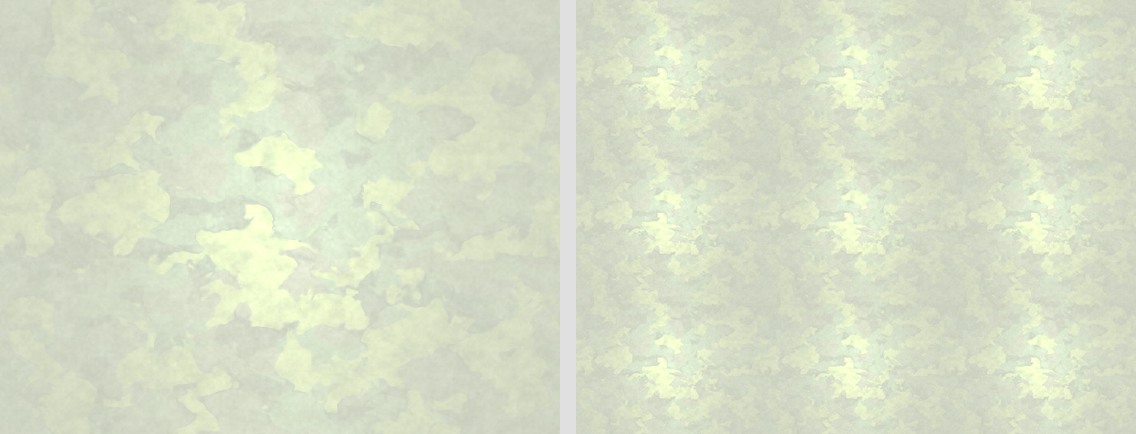
Left: one tile. Right: repeated 3 by 3.
A Shadertoy shader for this pattern:

```glsl
const vec3 HAZE  = vec3(0.782, 0.796, 0.736);
const vec3 SAGE  = vec3(0.885, 0.940, 0.835);
const vec3 BEIGE = vec3(0.893, 0.910, 0.825);
const vec3 GRAY  = vec3(0.820, 0.845, 0.780);
const vec3 LIME  = vec3(0.955, 1.000, 0.815);
const float PI = 3.14159265;

float hash(vec2 cell, float seed) {
    vec3 p = fract(vec3(cell.xyx + seed * 7.3) * vec3(0.1031, 0.1030, 0.0973));
    p += dot(p, p.yzx + 33.33);
    return fract((p.x + p.y) * p.z);
}

// Value noise that wraps after a whole number of cells
float wrapNoise(vec2 uv, vec2 cells, float seed) {
    vec2 p = uv * cells;
    vec2 i = floor(p), f = p - i;
    vec2 a = mod(i, cells), b = mod(i + 1.0, cells);
    f = f * f * (3.0 - 2.0 * f);
    return mix(mix(hash(a, seed), hash(vec2(b.x, a.y), seed), f.x),
               mix(hash(vec2(a.x, b.y), seed), hash(b, seed), f.x), f.y);
}

float layeredNoise(vec2 uv, vec2 cells, float seed) {
    float sum = 0.0, weight = 0.56;
    for (int k = 0; k < 4; k++) {
        sum += weight * wrapNoise(uv, cells, seed + float(k));
        cells *= 2.0;
        weight *= 0.48;
    }
    return sum / 1.02;
}

// Bends the domain so that patch outlines curl and grow lobes
vec2 curl(vec2 uv, vec2 cells, float amount, float seed) {
    vec2 bend = vec2(wrapNoise(uv, cells, seed), wrapNoise(uv, cells, seed + 5.0));
    return uv + amount * (bend - 0.5);
}

float patchMask(float field, float level, float softness) {
    return smoothstep(level - softness, level + softness, field);
}

// Bright centre fading smoothly towards every edge
float centreGlow(vec2 uv) {
    vec2 s = sin(PI * (uv - 0.5));
    return exp(-dot(s * s, vec2(1.8, 0.8)));
}

vec3 camouflage(vec2 uv, float wear) {
    vec2 bent = curl(uv, vec2(28.0, 26.0), 0.035, 3.0);
    float beige = layeredNoise(bent, vec2(11.0, 13.0), 11.0);
    float gray = layeredNoise(bent, vec2(17.0, 19.0), 23.0);
    float lime = layeredNoise(bent, vec2(15.0, 14.0), 41.0);

    vec3 color = mix(SAGE, BEIGE, 0.85 * patchMask(beige, 0.52, 0.04));
    color = mix(color, GRAY, 0.6 * patchMask(gray, 0.61, 0.05));

    // Thin broken shadows along some of the patch outlines
    float shadow = 1.0 - smoothstep(0.01, 0.04, abs(lime - 0.52));
    color = mix(color, GRAY, 0.5 * shadow * patchMask(gray, 0.52, 0.06));
    float cover = patchMask(lime + 0.08 * wear, 0.56, 0.022);
    return mix(color, LIME, cover * clamp(0.86 + 1.2 * wear, 0.0, 1.0));
}

// Paper grain: fine grit and sparse flecks, pale and dark
float paperGrain(vec2 uv, float wear) {
    float grit = layeredNoise(uv, vec2(170.0, 132.0), 71.0) - 0.5;
    float pale = smoothstep(0.80, 0.95, wrapNoise(uv, vec2(150.0, 120.0), 83.0));
    float dark = smoothstep(0.82, 0.97, wrapNoise(uv, vec2(110.0, 96.0), 97.0));
    return 0.06 * wear + 0.055 * grit + 0.018 * pale - 0.016 * dark;
}

void mainImage(out vec4 fragColor, in vec2 fragCoord) {
    vec2 uv = fragCoord / iResolution.xy;
    float glow = centreGlow(uv);
    float wear = layeredNoise(uv, vec2(48.0, 44.0), 61.0) - 0.5;
    vec3 color = mix(HAZE, camouflage(uv, wear), 0.22 + 0.95 * glow);
    color += paperGrain(uv, wear) * (0.6 + 0.5 * glow);
    fragColor = vec4(clamp(color, 0.0, 1.0), 1.0);
}
```
